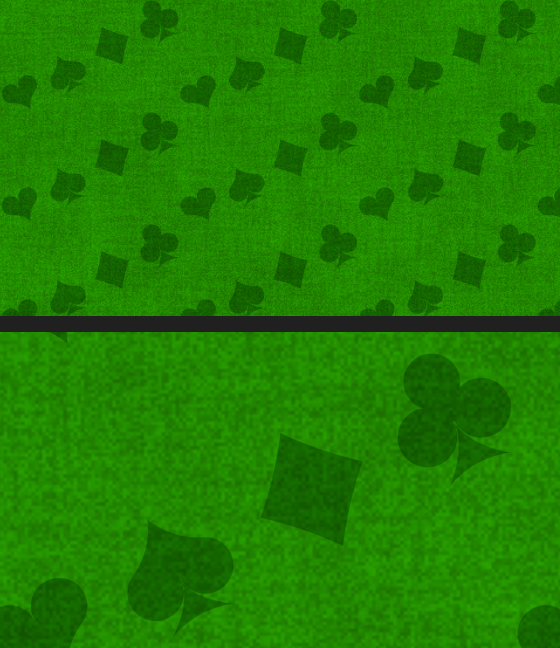
Top: the whole. Bottom: its middle third, enlarged.
Reproduce this pattern procedurally as a Shadertoy shader.

```glsl
// Green card-table felt printed with tilted hearts, spades, diamonds and clubs.
// Each suit is a distance function wrapped on one repeat period; layered value
// noise supplies the fibre grain, the woven threads and the soft worn patches.

// Lengths are in canvas heights; suit shapes use units of SUIT_SIZE.
const vec2 PERIOD = vec2(0.5655, 0.3545);
const float SUIT_SIZE = 0.0648;
const float TILT = 0.506;
const vec2 HEART_AT = vec2(0.064, 0.713);
const vec2 SPADE_AT = vec2(0.213, 0.765);
const vec2 DIAMOND_AT = vec2(0.354, 0.855);
const vec2 CLUB_AT = vec2(0.507, 0.921);

const vec3 FELT = vec3(0.131, 0.532, 0.0);
const vec3 INK = vec3(0.078, 0.388, 0.0);
const float GRAIN_FREQ = 270.0;
const float GRAIN_AMOUNT = 0.26;
const float WEAVE_AMOUNT = 0.09;
const float WEAR_AMOUNT = 0.16;

// Integer hash to [0, 1]
float hash(ivec2 cell) {
    uint h = uint(cell.x) * 1597334677u ^ uint(cell.y) * 3812015801u;
    h = (h ^ (h >> 16)) * 2246822519u;
    h = (h ^ (h >> 13)) * 3266489917u;
    return float((h ^ (h >> 16)) >> 8) / 16777215.0;
}

float valueNoise(vec2 p) {
    ivec2 i = ivec2(floor(p));
    vec2 f = fract(p);
    f = f * f * (3.0 - 2.0 * f);
    float low = mix(hash(i), hash(i + ivec2(1, 0)), f.x);
    float high = mix(hash(i + ivec2(0, 1)), hash(i + ivec2(1, 1)), f.x);
    return mix(low, high, f.y);
}

// Halving octaves, centred on zero
float fbm(vec2 p) {
    float sum = 0.0, weight = 0.5;
    for (int i = 0; i < 4; i++) {
        sum += weight * (valueNoise(p) - 0.5);
        p = p * 2.03 + 17.3;
        weight *= 0.5;
    }
    return sum;
}

// Two lobes joined to a tip by concave arcs tangent to them
float leaf(vec2 p) {
    p.x = abs(p.x);
    float lobe = length(p - vec2(0.46, -0.08)) - 0.46;
    float flank = 1.29 - length(p - vec2(1.2, 1.506));
    float chord = (0.638 * p.x - p.y - 0.08) * 0.843;
    return min(lobe, max(max(flank, chord), p.y - 1.03));
}

// Foot that flares from a point at the top to a hollow base
float stem(vec2 p, float top, float base) {
    float x = abs(p.x);
    float t = clamp((top - p.y) / (top - base), 0.0, 1.2);
    float side = (x - 0.55 * t * t) * 0.7;
    float hollow = base + 0.1 * (1.0 - x * x / 0.3) - p.y;
    return max(max(side, hollow), p.y - top);
}

float heart(vec2 p) {
    return leaf(vec2(p.x, -p.y));
}

float spade(vec2 p) {
    return min(leaf(p), stem(p, -0.05, -0.84));
}

float diamond(vec2 p) {
    vec2 q = abs(p) / vec2(0.95, 1.05);
    return 0.7 * (q.x + q.y - 1.0 + 0.25 * q.x * q.y);
}

float club(vec2 p) {
    float lobes = length(p - vec2(0.0, 0.84)) - 0.46;
    lobes = min(lobes, length(vec2(abs(p.x) - 0.5, p.y - 0.08)) - 0.485);
    float core = length(p - vec2(0.0, 0.3)) - 0.2;
    return min(min(lobes, core), stem(p, 0.15, -0.78));
}

// Wrap around the nearest copy of a suit, then tilt and scale into its frame
vec2 suitFrame(vec2 p, vec2 centre) {
    p = mod(p - centre + 0.5 * PERIOD, PERIOD) - 0.5 * PERIOD;
    float c = cos(TILT), s = sin(TILT);
    return vec2(c * p.x + s * p.y, c * p.y - s * p.x) / SUIT_SIZE;
}

void mainImage(out vec4 fragColor, in vec2 fragCoord) {
    vec2 p = fragCoord / iResolution.y;

    // Printed suits
    float d = heart(suitFrame(p, HEART_AT));
    d = min(d, spade(suitFrame(p, SPADE_AT)));
    d = min(d, diamond(suitFrame(p, DIAMOND_AT)));
    d = min(d, club(suitFrame(p, CLUB_AT)));
    float edge = 0.8 / (iResolution.y * SUIT_SIZE);
    vec3 color = mix(FELT, INK, 1.0 - smoothstep(-edge, edge, d));

    // Cloth: fine fibres, crossed threads and broad wear
    float grain = valueNoise(p * GRAIN_FREQ) - 0.5;
    float weave = valueNoise(p * vec2(14.0, 150.0))
                + valueNoise(p * vec2(150.0, 14.0) + 40.0) - 1.0;
    float wear = fbm(p * 7.0 + 5.0);
    color *= 1.0 + GRAIN_AMOUNT * grain + WEAVE_AMOUNT * weave + WEAR_AMOUNT * wear;

    fragColor = vec4(color, 1.0);
}
```
